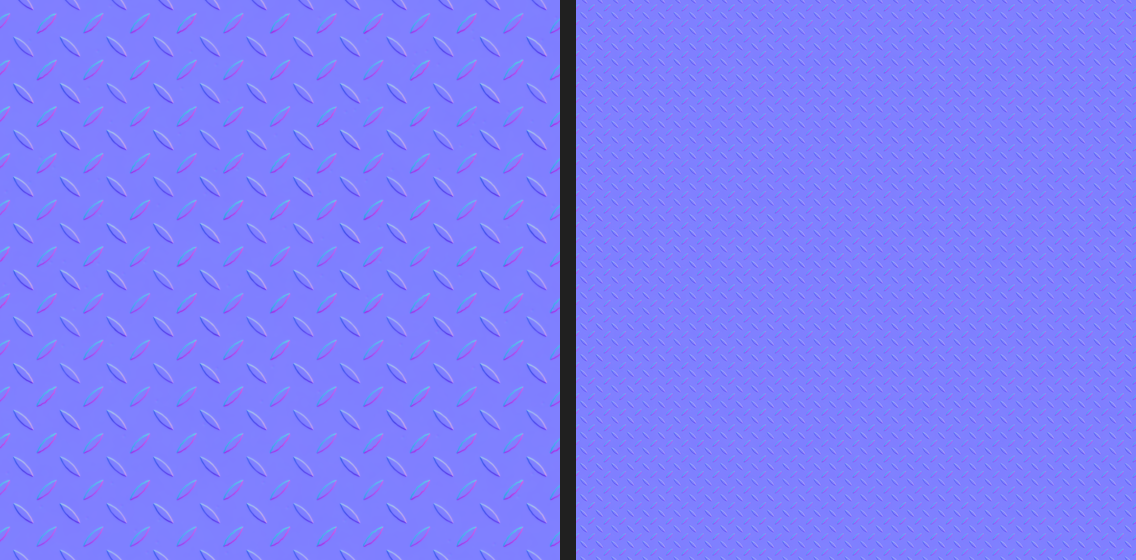
Left, the tile; right, the same tile 3 across and 3 down.
Give the GLSL for this texture map, as a three.js fragment shader.

```glsl
// Tangent-space normal map of steel tread plate: raised lens studs in alternating diagonals.
#define REPEATS 12.0
#define HALF_LENGTH 0.296
#define HALF_WIDTH 0.070
#define BEVEL_WIDTH 0.0145
#define RISING_SLOPE 0.74
#define FALLING_SLOPE 0.64
#define SKIRT_SLOPE 0.035
#define EDGE_WEAR 0.35
#define PLATE_WAVE 0.018
#define PIT_SLOPE 0.10
#define SAMPLE_SPREAD 0.0005

varying vec2 vUv;

float hash(vec2 p) {
  vec3 q = fract(p.xyx * vec3(0.1031, 0.1030, 0.0973));
  q += dot(q, q.yzx + 33.33);
  return fract((q.x + q.y) * q.z);
}

// Dot product of a lattice gradient with the offset; the lattice wraps at period.
float corner(vec2 cell, vec2 offset, float period, float seed) {
  float angle = 6.2832 * hash(mod(cell, period) + seed);
  return dot(vec2(cos(angle), sin(angle)), offset);
}

float gradientNoise(vec2 uv, float period, float seed) {
  vec2 p = uv * period;
  vec2 i = floor(p);
  vec2 f = p - i;
  vec2 u = f * f * f * (f * (f * 6.0 - 15.0) + 10.0);
  vec2 e = vec2(1.0, 0.0);
  float low = mix(corner(i, f, period, seed), corner(i + e, f - e, period, seed), u.x);
  float high = mix(corner(i + e.yx, f - e.yx, period, seed),
                   corner(i + 1.0, f - 1.0, period, seed), u.x);
  return mix(low, high, u.y);
}

float bell(float x) {
  return exp(-x * x);
}

// Outward slope of one family of studs, one per unit cell.
vec2 studSlope(vec2 uv, vec2 centre, vec2 axis, float bevel, float roughness, float seed) {
  vec2 p = uv * REPEATS - centre;
  vec2 id = floor(p + 0.5);
  vec2 f = p - id;
  float variation = hash(mod(id, REPEATS) + seed);

  // Lens as the overlap of two circles, with a softened crease on its axis.
  vec2 across = vec2(axis.y, -axis.x);
  vec2 q = vec2(dot(f, across), dot(f, axis));
  float radius = (HALF_LENGTH * HALF_LENGTH + HALF_WIDTH * HALF_WIDTH) / (2.0 * HALF_WIDTH);
  float softX = sqrt(q.x * q.x + 0.00003);
  vec2 ray = vec2(softX + radius - HALF_WIDTH, q.y);
  float dist = length(ray) - radius;
  vec2 outward = normalize(ray);
  outward.x *= q.x / softX;

  // Wear makes the rim wander and its bevel uneven.
  float wobble = gradientNoise(uv, REPEATS * 13.0, seed);
  float chips = gradientNoise(uv, REPEATS * 9.0, seed + 19.0);
  float rim = dist + roughness * wobble * (0.4 + variation);
  float strength = mix(0.86, 1.12, variation) * (1.0 + EDGE_WEAR * chips);
  float tip = 1.0 - smoothstep(HALF_LENGTH - 0.015, HALF_LENGTH + 0.025, abs(q.y));
  float slope = bevel * strength * tip * bell(rim / BEVEL_WIDTH)
              + SKIRT_SLOPE * tip * bell((dist - 0.012) / 0.04);
  return slope * (outward.x * across + outward.y * axis);
}

// Broad unevenness of the rolled sheet.
vec2 plateSlope(vec2 uv) {
  vec2 wave = vec2(0.0);
  float period = 7.0;
  float amount = PLATE_WAVE;
  for (int octave = 0; octave < 3; octave++) {
    wave += amount * vec2(gradientNoise(uv, period, 41.0), gradientNoise(uv, period, 67.0));
    period *= 3.0;
    amount *= 0.65;
  }
  return wave;
}

// Sparse shallow dents scattered over a wrapped grid.
vec2 pitSlope(vec2 uv) {
  float count = REPEATS * 4.0;
  vec2 p = uv * count;
  vec2 id = mod(floor(p), count);
  vec2 centre = 0.35 + 0.3 * vec2(hash(id + 83.0), hash(id + 97.0));
  vec2 f = (fract(p) - centre) / 0.13;
  float present = step(0.95, hash(id + 113.0));
  return -PIT_SLOPE * present * f * exp(-dot(f, f));
}

void main() {
  vec2 rising = normalize(vec2(1.0, 1.0));
  vec2 falling = normalize(vec2(-1.0, 1.0));
  vec2 plate = plateSlope(vUv) + pitSlope(vUv);
  vec3 normal = vec3(0.0);
  // Average four nearby samples to smooth the thin bevels.
  for (int k = 0; k < 4; k++) {
    vec2 offset = vec2(mod(float(k), 2.0), floor(float(k) / 2.0)) - 0.5;
    vec2 uv = vUv + SAMPLE_SPREAD * 2.0 * offset;
    vec2 slope = plate
               + studSlope(uv, vec2(0.0, 0.5), rising, RISING_SLOPE, 0.013, 5.0)
               + studSlope(uv, vec2(0.5, 0.0), falling, FALLING_SLOPE, 0.005, 29.0);
    normal += 0.25 * normalize(vec3(slope, 1.0));
  }
  gl_FragColor = vec4(0.5 + 0.5 * normal, 1.0);
}
```
